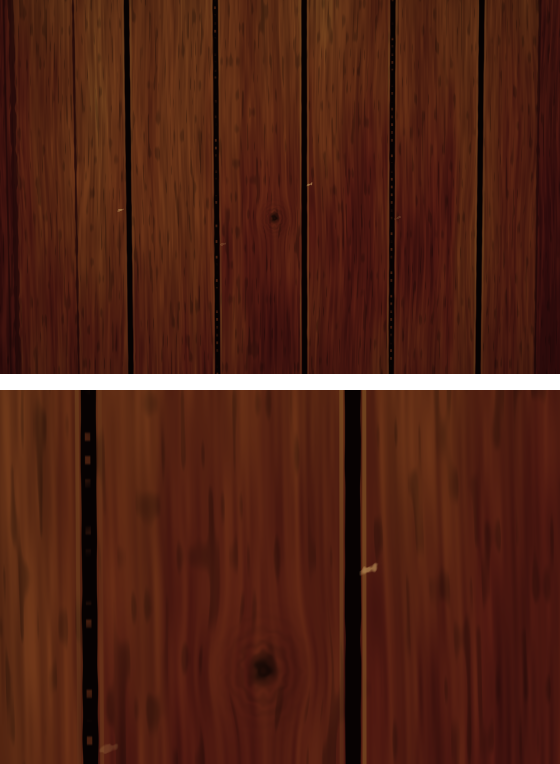
Top, the full canvas; bottom, a detail of the centre.
A WebGL 1 fragment shader for this texture:

```glsl
precision highp float;
// Weathered red-brown timber boards, upright, parted by five black gaps and thin grooves.

uniform vec2 u_resolution;

// Layout, in fractions of the canvas width
const float FIRST_GAP = 0.2298;
const float PITCH = 0.1568;
const float LAST_GAP = 4.0;
const float GAP_HALF = 0.0046;
const float TAPER = 0.024;          // boards converge slightly downwards
const float TAPER_CENTRE = 0.573;
const float LEFT_EDGE = 0.013;
const float LEFT_GROOVE = 0.026;
const float MID_GROOVE = 0.1354;
const float RIGHT_GROOVE = 0.9596;
const vec2 KNOT = vec2(0.490, 0.416);

// Wood ramp from deep red to worn tan
const vec3 DEEP_RED = vec3(0.20, 0.045, 0.045);
const vec3 RED = vec3(0.29, 0.09, 0.06);
const vec3 BROWN = vec3(0.34, 0.15, 0.07);
const vec3 AMBER = vec3(0.39, 0.20, 0.09);
const vec3 TAN = vec3(0.47, 0.30, 0.13);
const vec3 GAP_BLACK = vec3(0.025, 0.007, 0.008);
const vec3 GROOVE_RED = vec3(0.13, 0.03, 0.03);
const vec3 CHIP = vec3(0.66, 0.50, 0.30);

float hash(vec2 p) {
  return fract(sin(dot(p, vec2(127.1, 311.7))) * 43758.5453);
}

float noise(vec2 p) {
  vec2 i = floor(p), f = fract(p);
  f = f * f * (3.0 - 2.0 * f);
  return mix(mix(hash(i), hash(i + vec2(1.0, 0.0)), f.x),
             mix(hash(i + vec2(0.0, 1.0)), hash(i + 1.0), f.x), f.y);
}

// Smooth patch of stain or wear
float patchAt(vec2 uv, vec2 centre, vec2 size) {
  vec2 d = (uv - centre) / size;
  return exp(-dot(d, d));
}

// Antialiased vertical stroke
float stroke(float d, float halfWidth) {
  float aa = 0.8 / u_resolution.x;
  return 1.0 - smoothstep(halfWidth - aa, halfWidth + aa, abs(d));
}

vec3 woodRamp(float tone) {
  float s = clamp(tone, 0.0, 1.0) * 4.0;
  vec3 c = mix(DEEP_RED, RED, clamp(s, 0.0, 1.0));
  c = mix(c, BROWN, clamp(s - 1.0, 0.0, 1.0));
  c = mix(c, AMBER, clamp(s - 2.0, 0.0, 1.0));
  return mix(c, TAN, clamp(s - 3.0, 0.0, 1.0));
}

void main() {
  vec2 uv = gl_FragCoord.xy / u_resolution;
  float aspect = u_resolution.x / u_resolution.y;
  float x = TAPER_CENTRE + (uv.x - TAPER_CENTRE) * (1.0 - TAPER * (uv.y - 0.5));

  // Nearest gap and the board this point lies on
  float gapId = clamp(floor((x - FIRST_GAP) / PITCH + 0.5), 0.0, LAST_GAP);
  float gapDist = x - FIRST_GAP - gapId * PITCH;
  float board = clamp(floor((x - FIRST_GAP) / PITCH), -1.0, LAST_GAP)
    - step(x, MID_GROOVE) - step(x, LEFT_GROOVE) + step(RIGHT_GROOVE, x);

  // Grain coordinates, bent by slow waves and by the knot
  vec2 k = (uv - KNOT) * vec2(aspect, 1.0);
  vec2 q = vec2(x * aspect, uv.y);
  q.x += 0.02 * noise(vec2(q.x * 7.0, q.y * 3.0) + board * 9.0);
  q.x -= 0.55 * k.x * exp(-dot(k, k) * 500.0);
  q += vec2(board * 3.7, board * 5.3);
  float fibre = 0.55 * noise(q * vec2(140.0, 5.0)) + 0.45 * noise(q * vec2(260.0, 14.0));
  float band = noise(q * vec2(38.0, 1.6));
  float pores = smoothstep(0.68, 0.92, noise(q * vec2(190.0, 22.0) + 40.0));
  float mottle = noise(q * vec2(9.0, 5.0));

  // Broad stain: worn at the top, red towards the lower right
  float tone = mix(0.32, 0.53, uv.y);
  tone += 0.24 * patchAt(uv, vec2(0.18, 0.72), vec2(0.05, 0.45));
  tone += 0.22 * patchAt(uv, vec2(0.32, 0.80), vec2(0.08, 0.45));
  tone += 0.24 * patchAt(uv, vec2(0.57, 1.00), vec2(0.07, 0.25));
  tone += 0.24 * patchAt(uv, vec2(0.84, 0.35), vec2(0.025, 0.50));
  tone -= 0.26 * patchAt(uv, vec2(0.63, 0.38), vec2(0.06, 0.33));
  tone -= 0.28 * patchAt(uv, vec2(0.77, 0.42), vec2(0.06, 0.30));
  tone -= 0.14 * patchAt(uv, vec2(0.50, 0.18), vec2(0.06, 0.35));
  tone -= 0.28 * (step(RIGHT_GROOVE, x) + step(x, LEFT_GROOVE));
  tone += 0.24 * (fibre - 0.5) + 0.20 * (band - 0.5) + 0.18 * (mottle - 0.5);
  vec3 color = woodRamp(tone);
  color *= 0.84 + 0.32 * fibre - 0.22 * pores;

  // Knot with faint rings
  float r = length(k * vec2(1.1, 0.9)) + 0.006 * (noise(k * 160.0) - 0.5);
  color *= 1.0 - 0.18 * exp(-r * r * 900.0) * (0.5 + 0.5 * sin(r * 600.0));
  color *= 1.0 - 0.65 * (1.0 - smoothstep(0.004, 0.016, r));

  // Thin grooves with a ragged outline
  float ragged = noise(vec2(x * 60.0, uv.y * 45.0));
  float groove = 0.85 * stroke(x - MID_GROOVE, 0.0012 + 0.0013 * ragged);
  groove = max(groove, 0.75 * stroke(x - LEFT_GROOVE, 0.003 + 0.003 * ragged));
  groove = max(groove, 0.75 * stroke(x - LEFT_EDGE, 0.0016));
  groove = max(groove, 0.80 * stroke(x - RIGHT_GROOVE, 0.0012 + 0.0018 * ragged));
  float lip = stroke(x - MID_GROOVE - 0.0042, 0.0012) + stroke(x - LEFT_GROOVE - 0.008, 0.0012);
  color = mix(color, AMBER, 0.45 * lip * ragged);
  color = mix(color, GROOVE_RED, groove);

  // Worn board edges, then the black gaps; odd gaps hold a beaded strip
  float wear = noise(vec2(gapId * 7.0 + step(0.0, gapDist) * 3.0, uv.y * 6.0));
  color = mix(color, TAN, stroke(abs(gapDist) - 0.0068, 0.0012) * (0.15 + 0.55 * wear));
  float gap = stroke(gapDist, GAP_HALF + 0.0007 * (ragged - 0.5));
  float bead = smoothstep(0.25, 0.40, abs(fract(uv.y * 48.0) - 0.5));
  bead *= mod(gapId, 2.0) * stroke(gapDist + 0.0006, 0.0016) * smoothstep(0.25, 0.7, ragged);
  color = mix(color, mix(GAP_BLACK, BROWN, 0.75 * bead), gap);

  // Pale chips beside the gaps
  for (int i = 0; i < 4; i++) {
    float n = float(i);
    float side = mix(-0.016, 0.011, step(0.5, n));
    vec2 at = vec2(FIRST_GAP + n * PITCH + side, 0.3 + 0.25 * fract(0.55 + 0.64 * n));
    vec2 d = (vec2(x, uv.y) - at) * vec2(aspect, 1.0);
    d.y -= 0.3 * d.x;
    float chip = length(d * vec2(0.6, 1.4)) + 0.005 * (noise(d * 300.0 + n) - 0.5);
    color = mix(color, CHIP, (0.25 + 0.5 * mod(n + 1.0, 2.0)) * (1.0 - smoothstep(0.002, 0.006, chip)));
  }

  // Gentle darkening towards the corners
  vec2 c = uv - 0.5;
  gl_FragColor = vec4(color * (1.06 - 0.45 * dot(c, c)), 1.0);
}
```
